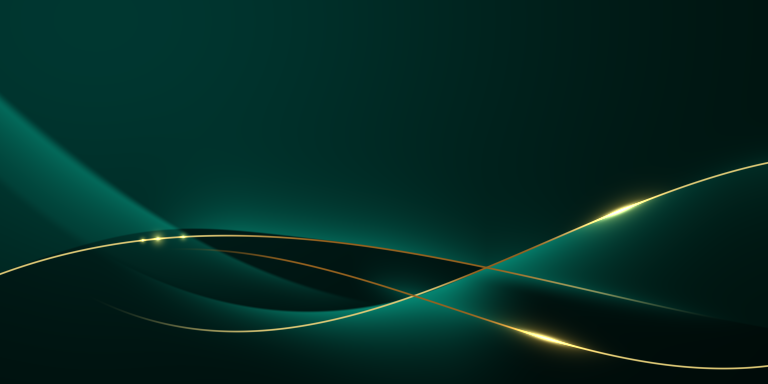
Write a Shadertoy shader that draws this background.

```glsl
// Dark green backdrop with flowing teal ribbons, thin gold threads and light flares.
// Every ribbon edge and thread is a cubic height curve over a 2 x 1 canvas;
// ribbons fade away from their edge, and flares follow the threads.

// Curve heights at x = 0, 2/3, 4/3 and 2
const vec4 ARCH   = vec4(0.286, 0.385, 0.289, 0.146);
const vec4 RISE   = vec4(0.393, 0.138, 0.331, 0.576);
const vec4 FALL   = vec4(0.219, 0.336, 0.146, 0.047);
const vec4 SLOPE  = vec4(0.745, 0.302, 0.203, 0.510);
const vec4 TROUGH = vec4(0.531, 0.198, 0.333, 0.917);

const vec3 DEEP_GREEN = vec3(0.0, 0.065, 0.050);
const vec3 SOFT_GREEN = vec3(0.0, 0.215, 0.190);
const vec3 TEAL       = vec3(0.02, 0.53, 0.45);
const vec3 PALE_GOLD  = vec3(0.86, 0.78, 0.46);
const vec3 DARK_GOLD  = vec3(0.58, 0.38, 0.12);
const vec3 FLARE_GOLD = vec3(1.0, 0.74, 0.25);
const vec3 FLARE_CORE = vec3(1.0, 0.95, 0.62);

const float THREAD_WIDTH = 0.0016;
const vec2 LIGHT_CENTER  = vec2(0.25, 0.95);
const vec2 LIGHT_FALLOFF = vec2(0.7, 1.2);

// Sparkles on the arch: x position, radius
const vec2 SPARKLES[3] = vec2[3](vec2(0.372, 0.008), vec2(0.411, 0.016), vec2(0.477, 0.009));

// Cubic through four evenly spaced heights
float curve(float x, vec4 h) {
    float u = 1.5 * x, a = u - 1.0, b = u - 2.0, c = u - 3.0;
    return dot(h, vec4(-a * b * c / 6.0, u * b * c / 2.0, -u * a * c / 2.0, u * a * b / 6.0));
}

// Signed distance to a curve, positive above it
float curveDistance(vec2 p, vec4 h) {
    float slope = (curve(p.x + 0.005, h) - curve(p.x - 0.005, h)) / 0.01;
    return (p.y - curve(p.x, h)) / sqrt(1.0 + slope * slope);
}

// Smooth window that rises over a..b and falls over c..d
float span(float x, float a, float b, float c, float d) {
    return smoothstep(a, b, x) * (1.0 - smoothstep(c, d, x));
}

float thread(float dist, float pixel) {
    float halfWidth = max(THREAD_WIDTH, 0.5 * pixel);
    return 1.0 - smoothstep(halfWidth - 0.5 * pixel, halfWidth + pixel, abs(dist));
}

// Elongated light that hugs a thread
vec3 flare(float dist, float along, float len) {
    float t = along / len;
    float halo = exp(-t * t) * exp(-abs(dist) / 0.016);
    float core = exp(-4.0 * t * t) * exp(-dist * dist / 0.00005);
    return FLARE_GOLD * halo * 0.65 + FLARE_CORE * core * 0.8;
}

void mainImage(out vec4 fragColor, in vec2 fragCoord) {
    vec2 p = fragCoord / iResolution.xy * vec2(2.0, 1.0);
    float pixel = 1.0 / iResolution.y;
    float x = p.x, y = p.y;

    float arch = curve(x, ARCH), rise = curve(x, RISE);
    float slope = curve(x, SLOPE), trough = curve(x, TROUGH);
    float crest = (x - 0.42) / 0.28;
    float hood = arch + 0.022 * exp(-crest * crest);

    // Backdrop, darker beneath the arch
    vec2 q = p - LIGHT_CENTER;
    vec3 color = mix(DEEP_GREEN, SOFT_GREEN, exp(-dot(q * q, LIGHT_FALLOFF)));
    float aboveHood = smoothstep(-0.003, 0.003, y - hood);
    color *= mix(0.62, 1.0, aboveHood);

    // Mist resting on the arch and the rising thread
    float lift = max(y - max(hood, rise), 0.0);
    float mist = exp(-lift / 0.075) * span(x, 0.32, 0.65, 0.95, 1.6);
    mist *= aboveHood * smoothstep(-0.004, 0.004, y - rise);
    color = mix(color, TEAL, 0.62 * mist);

    // Left ribbon hanging below its sloping edge
    float hang = slope - y;
    float hangWidth = mix(0.16, 0.035, smoothstep(0.1, 0.75, x));
    float edgeBlur = mix(0.022, 0.006, smoothstep(0.1, 0.6, x));
    float ribbon = smoothstep(-edgeBlur, edgeBlur, hang) * exp(-max(hang, 0.0) / hangWidth);
    ribbon *= mix(0.35, 1.0, smoothstep(-0.02, 0.02, y - trough));
    ribbon *= mix(0.6, 1.0, aboveHood) * (1.0 - smoothstep(0.6, 1.05, x));
    color = mix(color, TEAL, 0.72 * ribbon);

    // Ribbon sweeping from the trough up to the right
    float depth = mix(trough, rise, smoothstep(1.0, 1.3, x)) - y;
    float sweepWidth = mix(0.045, 0.12, smoothstep(0.6, 1.4, x));
    float sweep = smoothstep(-0.004, 0.004, depth) * exp(-max(depth, 0.0) / sweepWidth);
    sweep *= smoothstep(0.22, 1.05, x) * mix(1.0, 0.2, smoothstep(1.2, 1.95, x));
    sweep *= mix(1.0, smoothstep(-0.05, 0.01, y - arch), smoothstep(1.15, 1.45, x));
    color = mix(color, TEAL, sweep);

    // Lower fan, streak under the arch tail and haze over the right rise
    float archDist = curveDistance(p, ARCH);
    float riseDist = curveDistance(p, RISE);
    float fallDist = curveDistance(p, FALL);
    float fan = exp(-abs(fallDist) / 0.035) * span(x, 0.9, 1.1, 1.12, 1.42);
    float tail = exp(-abs(archDist) / 0.02) * span(x, 1.25, 1.45, 1.5, 2.0);
    float haze = exp(-max(riseDist, 0.0) / 0.03) * step(0.0, riseDist) * smoothstep(1.6, 2.0, x);
    color = mix(color, TEAL, clamp(0.5 * fan + 0.3 * tail + 0.18 * haze, 0.0, 1.0));

    // Gold threads
    vec3 archGold = mix(PALE_GOLD, DARK_GOLD, span(x, 0.5, 0.85, 1.25, 1.6));
    vec3 riseGold = mix(PALE_GOLD, DARK_GOLD, span(x, 1.1, 1.25, 1.35, 1.55));
    vec3 fallGold = mix(DARK_GOLD, PALE_GOLD, smoothstep(1.2, 1.6, x));
    color = mix(color, archGold, thread(archDist, pixel) * (1.0 - smoothstep(1.3, 1.9, x)));
    color = mix(color, riseGold, thread(riseDist, pixel) * smoothstep(0.22, 0.75, x));
    color = mix(color, fallGold, thread(fallDist, pixel) * smoothstep(0.42, 0.8, x));

    // Flares and sparkles
    color += flare(riseDist, x - 1.615, 0.085);
    color += flare(fallDist, x - 1.42, 0.105);
    for (int i = 0; i < 3; i++) {
        vec2 center = vec2(SPARKLES[i].x, curve(SPARKLES[i].x, ARCH));
        float r = length(p - center) / SPARKLES[i].y;
        color += FLARE_GOLD * 0.5 * exp(-r * r) + FLARE_CORE * 0.5 * exp(-8.0 * r * r);
    }

    fragColor = vec4(clamp(color, 0.0, 1.0), 1.0);
}
```
